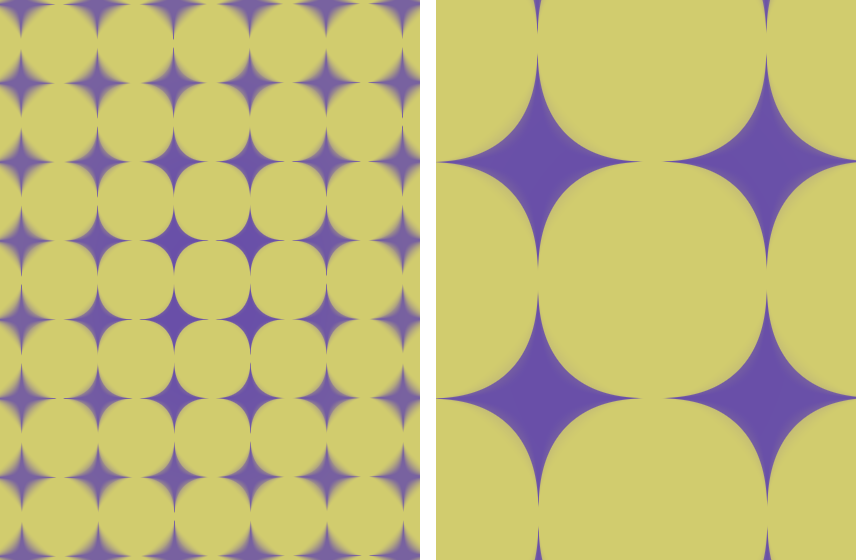
Left, the full canvas; right, a detail of the centre.
Write a WebGL 1 fragment shader that draws this pattern.

```glsl
precision highp float;

uniform vec2 u_resolution;

// Tile position: 0 at the middle of a pale cell, 1 on the lines through the star centres
vec2 foldTile(vec2 p, vec2 period) {
  return abs(fract(p / period) - 0.5) * 2.0;
}

// Crisp star: everything outside the rounded cell, with a one-pixel edge
float crispStar(vec2 powered, float pixel) {
  float radius = pow(powered.x + powered.y, 0.4);
  return clamp((radius - 1.0) / pixel + 0.5, 0.0, 1.0);
}

// Soft star: every contour runs through the same tips, so the blur narrows along the arms
float softStar(vec2 powered, float spread) {
  vec2 ratio = max(1.0 - powered, 0.0001) / max(powered, 0.0001);
  return 1.0 - smoothstep(-spread, spread, log(ratio.x * ratio.y));
}

void main() {
  vec2 uv = gl_FragCoord.xy / u_resolution;
  vec2 period = vec2(0.1816, 0.1877);

  // Lattice anchored on one star, with a very slight tilt
  vec2 p = gl_FragCoord.xy / u_resolution.x - vec2(0.4141, 0.7604);
  p += 0.002 * vec2(p.y, -p.x);
  vec2 tile = foldTile(p, period);
  vec2 powered = pow(max(tile, 0.0001), vec2(2.5));

  // Focus falls off from the middle towards the borders
  float defocus = smoothstep(0.15, 1.05, length((uv - vec2(0.5, 0.48)) * 2.0));
  float pixel = 2.0 / (u_resolution.x * period.x);
  float crisp = crispStar(powered, pixel);
  float soft = softStar(powered, mix(1.2, 2.1, defocus));
  float star = mix(crisp, soft, mix(0.22, 1.0, defocus));

  // Short gap between neighbouring tips, and paler stars out of focus
  star *= smoothstep(0.07, 0.14, min(tile.x, tile.y));
  star *= 1.0 - 0.15 * defocus;

  vec3 straw = vec3(0.82, 0.80, 0.43);
  vec3 violet = vec3(0.41, 0.31, 0.66);
  gl_FragColor = vec4(mix(straw, violet, star), 1.0);
}
```
